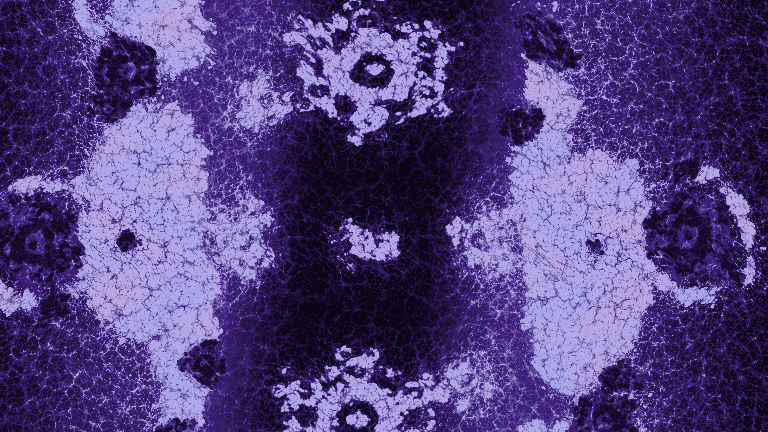
Write a Shadertoy shader that draws this background.

```glsl
// Violet fractal field with half-turn symmetry: two pale ragged masses, a dark
// middle and six-lobed flakes. Implicit shapes are roughened by cellular noise
// over a layered-sine warp, and a single tone value is coloured by a ramp.

const vec3 RAMP[6] = vec3[6](
    vec3(.04, .015, .08), vec3(.11, .05, .21), vec3(.19, .11, .36),
    vec3(.25, .12, .51), vec3(.42, .35, .64), vec3(.70, .66, .91));

// Pale flakes: centre and radii
const vec4 PALE[4] = vec4[4](
    vec4(-.038, 0., .030, .036), vec4(.012, .405, .145, .112),
    vec4(-.273, .005, .054, .072), vec4(-.235, .320, .044, .046));
// Dark flakes: centre and radius
const vec3 DARK[8] = vec3[8](
    vec3(-.757, -.005, .074), vec3(-.567, .405, .055),
    vec3(-.734, -.167, .030), vec3(-.544, .007, .014),
    vec3(-.602, .312, .030), vec3(-.359, -.270, .036),
    vec3(-.817, .088, .025), vec3(-.417, -.470, .046));

vec2 hash2(vec2 p) {
    return fract(sin(vec2(dot(p, vec2(127.1, 311.7)), dot(p, vec2(269.5, 183.3)))) * 43758.5);
}

// Distances to the nearest and second nearest cell points
vec2 cells(vec2 p) {
    vec2 id = floor(p), near = vec2(9.);
    for (int y = -1; y <= 1; y++)
    for (int x = -1; x <= 1; x++) {
        vec2 cell = id + vec2(x, y);
        float d = length(cell + hash2(cell) - p);
        near = d < near.x ? vec2(d, near.x) : vec2(near.x, min(near.y, d));
    }
    return near;
}

vec2 warp(vec2 p) {
    float f = 13.;
    for (int i = 0; i < 6; i++) {
        p += .17 / f * sin(f * p.yx + vec2(i, 2 * i + 1));
        f *= 1.9;
    }
    return p;
}

float ellipse(vec2 p, vec2 centre, vec2 radii) {
    return (length((p - centre) / radii) - 1.) * min(radii.x, radii.y);
}

// Ring with a core and six smaller copies of itself around it
float flake(vec2 p) {
    float d = 9., scale = 1.;
    for (int i = 0; i < 3; i++) {
        float r = length(p);
        d = min(d, min(max(r - .70, .36 - r), r - .13) / scale);
        float a = mod(atan(p.y, p.x + 1e-5), 1.0472) - .5236;
        p = (r * vec2(cos(a), sin(a)) - vec2(1., 0.)) * 2.4;
        scale *= 2.4;
    }
    return d;
}

// Pale body on the left half, with a gap below its upper part
float massShape(vec2 p) {
    float d = ellipse(p, vec2(-.498, .123), vec2(.146, .220));
    d = min(d, ellipse(p, vec2(-.521, -.051), vec2(.166, .165)));
    d = min(d, ellipse(p, vec2(-.412, -.248), vec2(.070, .290)));
    d = min(d, ellipse(p, vec2(-.463, .505), vec2(.111, .120)));
    d = min(d, ellipse(p, vec2(-.627, .458), vec2(.025, .085)));
    d = min(d, abs(length(p - vec2(-.757, -.010)) - .140) - .016);
    return max(d, -ellipse(p, vec2(-.400, .362), vec2(.110, .036)));
}

vec3 ramp(float tone) {
    tone = clamp(tone, 0., 4.999);
    int i = int(tone);
    return mix(RAMP[i], RAMP[i + 1], fract(tone));
}

void mainImage(out vec4 fragColor, in vec2 fragCoord) {
    vec2 q = (fragCoord - .5 * iResolution.xy) / iResolution.y + vec2(.044, .0625);
    vec2 w = warp(q);
    vec2 side = q.x > 0. ? -w : w;
    float soft = max(.003, 1.5 / iResolution.y);

    // Ragged lumps, and veins kept near cell junctions so that they branch
    float lumps = 0., veins = 0., f = 15., amp = .4;
    for (int i = 0; i < 4; i++) {
        vec2 c = cells(w * f + float(i) * 7.3);
        lumps += amp * c.x;
        veins += (i == 0 ? .15 : .29) * exp(-8. * (c.y - c.x)) * 1.6 * smoothstep(.2, .7, c.x);
        f *= 2.1;
        amp *= .75;
    }
    float rough = lumps - .49;

    // Black middle, violet bands, and veined flanks darkening outward
    float reach = abs(q.x - .15 * q.y);
    float flank = smoothstep(.40, .52, abs(q.x));
    float tone = 3. * smoothstep(.10, .36, reach) * (1. - .7 * smoothstep(.52, .98, abs(q.x)));
    tone += (veins - .3) * mix(1.8, 4.2, flank);

    // Pale masses and their feathered rim
    float mass = massShape(side) + .11 * rough + .005;
    tone += 2.2 * flank * exp(-22. * max(mass, 0.)) * veins;
    float heart = exp(-11. * length(side - vec2(-.544, .007)));
    float paleTone = 5.2 - (2.4 + 2.5 * heart) * max(veins - .24, 0.) - .4 * exp(50. * min(mass, 0.));
    float inMass = smoothstep(soft, -soft, mass);
    tone = mix(tone, paleTone, inMass);

    // Dark flakes, each in a violet clearing
    for (int i = 0; i < 8; i++) {
        vec2 p = (side - DARK[i].xy) / DARK[i].z;
        float clearing = (length(p) - 1.35) * DARK[i].z + .07 * rough;
        float body = flake(p) * DARK[i].z + .025 * rough;
        float inside = smoothstep(soft, -soft, clearing);
        tone = mix(tone, 2.2 + 2.4 * veins, inside);
        tone = mix(tone, .3 + 2.4 * veins, smoothstep(soft, -soft, body));
        inMass *= 1. - inside;
    }

    // Pale flakes in half-turn pairs, with a speckled halo
    vec2 calm = mix(q, w, .5);
    float pale = 9.;
    for (int i = 0; i < 4; i++)
    for (float turn = -1.; turn < 2.; turn += 2.) {
        vec2 p = (turn * calm - PALE[i].xy) / PALE[i].zw;
        pale = min(pale, flake(p) * min(PALE[i].z, PALE[i].w));
    }
    pale += .045 * rough + .001;
    tone += (1. - inMass) * exp(-17. * max(pale, 0.)) * (.1 + 3.2 * veins) * (1. - flank);
    tone = mix(tone, 5. - 3. * max(veins - .22, 0.), smoothstep(soft, -soft, pale));

    // Blue and rose drift within the pale masses
    float drift = sin(21. * w.x + 2. * sin(17. * w.y)) * sin(19. * w.y + 1.);
    vec3 col = ramp(tone) + inMass * drift * vec3(.03, .0, -.02);
    fragColor = vec4(col, 1.);
}
```
